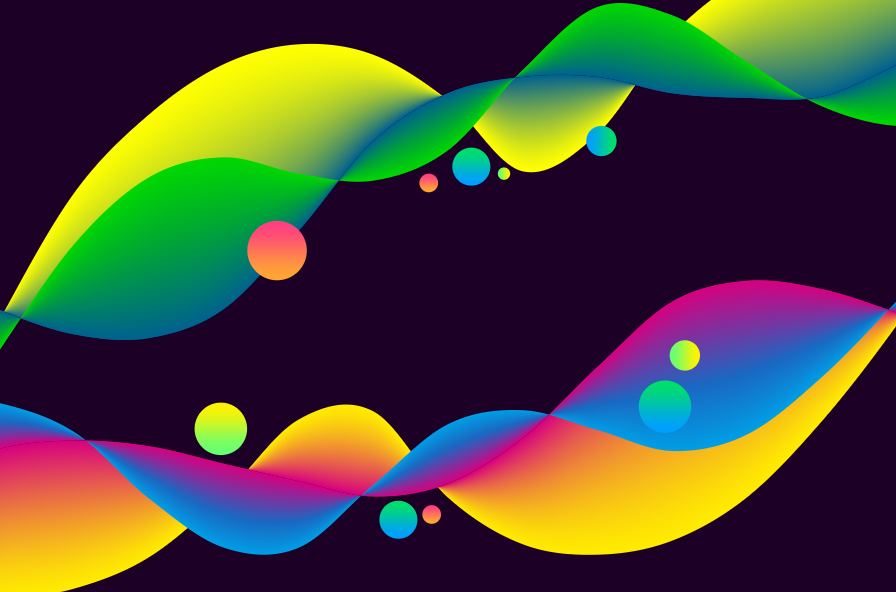
This background is drawn by a WebGL 2 fragment shader. Its source:

```glsl
#version 300 es
precision highp float;
// Two twisting gradient ribbons with floating balls on a dark plum ground.
// Each ribbon has three spline edges; an outer sheet and a front sheet are
// stretched from their own edge to a shared core edge and shaded across.
uniform vec2 u_resolution;
out vec4 fragColor;

const vec2 CANVAS = vec2(7.68, 5.08);   // canvas size in drawing units
const float KNOT_STEP = 0.64;           // horizontal distance between knots
const int KNOTS = 15;                   // the first knot lies one step left of x = 0
const float OUTER_BIAS = 1.35;          // above 1 keeps the outer colour for longer
const int BALLS = 10;

const vec3 GROUND = vec3(0.11, 0.0, 0.15);
const vec3 YELLOW = vec3(1.0, 1.0, 0.0);
const vec3 GREEN = vec3(0.0, 0.85, 0.0);
const vec3 LEAF = vec3(0.0, 0.67, 0.18);
const vec3 DEEP_BLUE = vec3(0.0, 0.38, 0.56);
const vec3 GOLD = vec3(1.0, 0.92, 0.0);
const vec3 SKY = vec3(0.0, 0.62, 0.90);
const vec3 ROYAL = vec3(0.10, 0.41, 0.76);
const vec3 MAGENTA = vec3(0.84, 0.0, 0.50);

// Edge heights at the knots: outer, front, core
const vec3 UPPER[KNOTS] = vec3[KNOTS](
    vec3(1.08, 1.08, 2.73), vec3(2.34, 2.08, 2.42), vec3(3.43, 2.99, 2.21),
    vec3(4.10, 3.56, 2.18), vec3(4.53, 3.73, 2.43), vec3(4.70, 3.59, 3.10),
    vec3(4.61, 3.53, 3.87), vec3(4.22, 3.79, 4.28), vec3(3.61, 4.48, 4.42),
    vec3(3.93, 5.02, 4.42), vec3(4.78, 4.95, 4.28), vec3(5.30, 4.55, 4.24),
    vec3(5.68, 4.17, 4.25), vec3(5.88, 4.00, 4.52), vec3(5.98, 4.08, 4.83));
const vec3 LOWER[KNOTS] = vec3[KNOTS](
    vec3(-0.17, 1.68, 0.98), vec3(-0.07, 1.62, 1.23), vec3(0.03, 1.37, 1.30),
    vec3(0.30, 0.80, 1.25), vec3(0.83, 0.38, 1.10), vec3(1.48, 0.38, 0.95),
    vec3(1.55, 0.92, 0.82), vec3(0.81, 1.44, 0.93), vec3(0.41, 1.56, 1.32),
    vec3(0.32, 1.39, 1.93), vec3(0.44, 1.21, 2.49), vec3(0.81, 1.35, 2.67),
    vec3(1.46, 1.84, 2.60), vec3(2.28, 2.49, 2.40), vec3(3.23, 3.18, 2.18));

// Balls: centre, radius, style (palette 0 to 2, plus 3 for a sideways gradient)
const vec4 BALL[BALLS] = vec4[BALLS](
    vec4(2.375, 2.93, 0.255, 0.0), vec4(3.675, 3.51, 0.08, 0.0),
    vec4(4.04, 3.65, 0.163, 1.0), vec4(4.32, 3.59, 0.053, 5.0),
    vec4(5.155, 3.87, 0.13, 4.0), vec4(5.87, 2.03, 0.13, 5.0),
    vec4(5.70, 1.59, 0.225, 1.0), vec4(1.893, 1.40, 0.225, 2.0),
    vec4(3.415, 0.62, 0.163, 1.0), vec4(3.70, 0.665, 0.08, 0.0));
const vec3 BALL_TOP[3] = vec3[3](
    vec3(1.0, 0.25, 0.50), vec3(0.0, 0.87, 0.42), vec3(1.0, 0.95, 0.0));
const vec3 BALL_BASE[3] = vec3[3](
    vec3(1.0, 0.65, 0.20), vec3(0.0, 0.62, 1.0), vec3(0.40, 1.0, 0.45));

// Catmull-Rom spline through all three edges at once
vec3 edges(vec3 knots[KNOTS], float x) {
    float s = x / KNOT_STEP + 1.0;
    int i = clamp(int(floor(s)), 1, KNOTS - 3);
    float t = s - float(i);
    vec3 a = knots[i - 1], b = knots[i], c = knots[i + 1], d = knots[i + 2];
    return b + 0.5 * t * (c - a + t * (2.0 * a - 5.0 * b + 4.0 * c - d
        + t * (3.0 * (b - c) + d - a)));
}

// Smooth mask of the area between two edges, given the distances to them
float between(float a, float b, float pixel) {
    return clamp(0.5 + min(max(a, b), -min(a, b)) / pixel, 0.0, 1.0);
}

// Position across a sheet: 0 on its own edge, 1 on the core edge
float across(float y, float edge, float core) {
    float span = core - edge;
    float safeSpan = abs(span) < 0.001 ? 0.001 : span;
    return clamp((y - edge) / safeSpan, 0.0, 1.0);
}

vec3 drawRibbon(vec3 base, vec3 knots[KNOTS], vec2 p, float pixel,
                vec3 outer, vec3 front, vec3 middle, vec3 core) {
    vec3 h = edges(knots, p.x);
    vec3 slope = (edges(knots, p.x + pixel) - h) / pixel;
    vec3 dist = (p.y - h) / sqrt(1.0 + slope * slope);

    float t = pow(across(p.y, h.x, h.z), OUTER_BIAS);
    base = mix(base, mix(outer, core, t), between(dist.x, dist.z, pixel));

    t = across(p.y, h.y, h.z);
    vec3 sheet = t < 0.4 ? mix(front, middle, t / 0.4)
                         : mix(middle, core, (t - 0.4) / 0.6);
    return mix(base, sheet, between(dist.y, dist.z, pixel));
}

vec3 drawBall(vec3 base, vec4 ball, vec2 p, float pixel) {
    vec2 d = (p - ball.xy) / ball.z;
    int style = int(ball.w);
    float t = smoothstep(-1.0, 1.0, style > 2 ? -d.x : -d.y);
    vec3 tint = mix(BALL_TOP[style % 3], BALL_BASE[style % 3], t);
    float mask = clamp(0.5 + (1.0 - length(d)) * ball.z / pixel, 0.0, 1.0);
    return mix(base, tint, mask);
}

void main() {
    vec2 p = gl_FragCoord.xy / u_resolution * CANVAS;
    float pixel = CANVAS.y / u_resolution.y;

    vec3 color = drawRibbon(GROUND, UPPER, p, pixel, YELLOW, GREEN, LEAF, DEEP_BLUE);
    color = drawRibbon(color, LOWER, p, pixel, GOLD, SKY, ROYAL, MAGENTA);
    for (int i = 0; i < BALLS; i++) color = drawBall(color, BALL[i], p, pixel);

    fragColor = vec4(color, 1.0);
}
```
